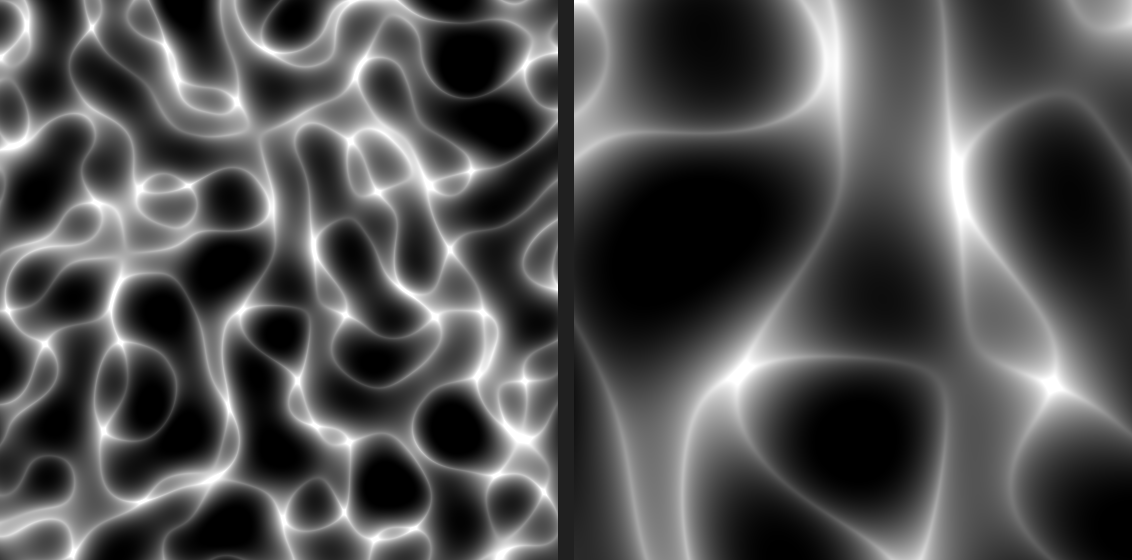
Left, the full canvas; right, a detail of the centre.
Reproduce this texture procedurally as a WebGL 2 fragment shader.

```glsl
#version 300 es
precision highp float;
// Glowing web of thin curved filaments over soft dark cells, in greyscale.

uniform vec2 u_resolution;
out vec4 fragColor;

// Random unit vector for a lattice point
vec2 latticeGradient(vec2 cell) {
    vec3 h = fract(cell.xyx * vec3(0.1031, 0.1030, 0.0973));
    h += dot(h, h.yzx + 33.33);
    float angle = 6.28318 * fract((h.x + h.y) * h.z);
    return vec2(cos(angle), sin(angle));
}

// Gradient noise with quintic blending
float gradientNoise(vec2 p) {
    vec2 cell = floor(p);
    vec2 f = p - cell;
    vec2 blend = f * f * f * (f * (f * 6.0 - 15.0) + 10.0);
    vec2 right = vec2(1.0, 0.0);
    vec2 up = vec2(0.0, 1.0);
    float a = dot(latticeGradient(cell), f);
    float b = dot(latticeGradient(cell + right), f - right);
    float c = dot(latticeGradient(cell + up), f - up);
    float d = dot(latticeGradient(cell + 1.0), f - 1.0);
    return mix(mix(a, b, blend.x), mix(c, d, blend.x), blend.y);
}

// Near zero on the filaments, rising steeply and then slowly into the cells
float filamentDepth(vec2 p) {
    float softened = length(vec2(gradientNoise(p), 0.007));
    return sqrt(1.2 * softened);
}

void main() {
    vec2 uv = gl_FragCoord.xy / u_resolution.y;

    // Two overlapping webs, turned so their lattices do not align
    vec2 firstWeb = mat2(0.96, 0.28, -0.28, 0.96) * uv * 5.8 + vec2(13.3, 27.7);
    vec2 secondWeb = mat2(0.6, 0.8, -0.8, 0.6) * uv * 6.2 + vec2(71.6, 45.2);
    float depth = filamentDepth(firstWeb) + filamentDepth(secondWeb);

    // Tone curve: deep cells, wide mid greys, clipped white crossings
    float glow = max(1.0 - depth / 1.25, 0.0);
    float grey = min(1.45 * pow(glow, 1.35), 1.0);
    fragColor = vec4(vec3(grey), 1.0);
}
```
